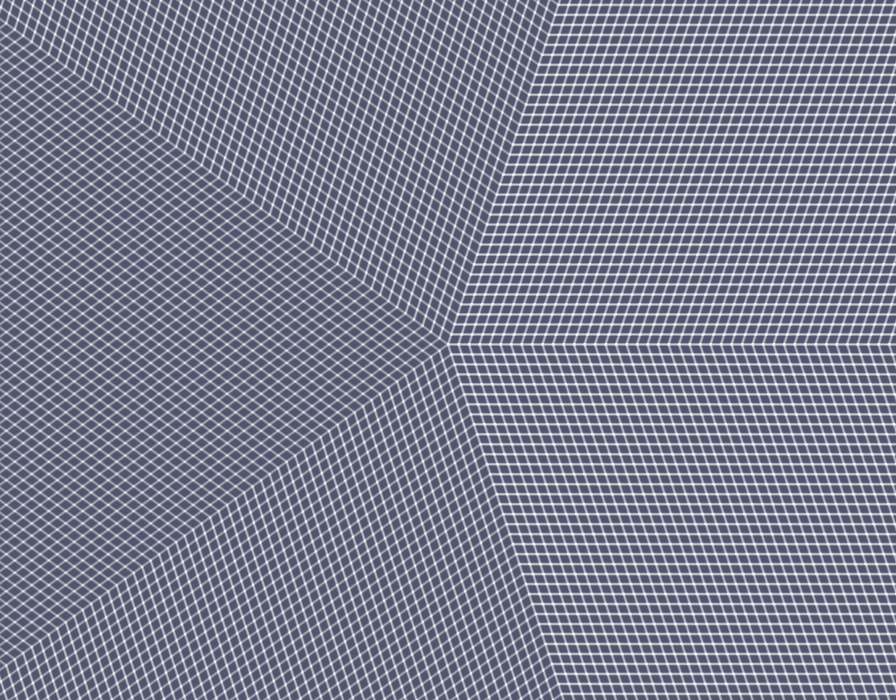
This pattern is drawn by a Shadertoy shader. Its source:

```glsl
// Five wedges of rhombic lattice meet at one point, like a faceted star.
// Each wedge uses the two rays that bound it as a skewed basis, and soft
// lines are drawn wherever one of the two lattice coordinates is whole.

const float WEDGE = 6.2831853 / 5.0;

vec2 direction(float angle) {
    return vec2(cos(angle), sin(angle));
}

float cross2(vec2 a, vec2 b) {
    return a.x * b.y - a.y * b.x;
}

// Soft line at every whole value of x; gap is the distance between lines
float gridLine(float x, float gap, float pixel) {
    float d = abs(fract(x + 0.5) - 0.5) * gap;
    return 1.0 - smoothstep(0.0, max(0.0031, pixel), d);
}

// Lines are brightest along the horizontal ray and fade towards the left
float rayBrightness(float angle) {
    return 0.63 + 0.15 * cos(angle);
}

void mainImage(out vec4 fragColor, in vec2 fragCoord) {
    float pixel = 1.0 / iResolution.y;
    vec2 p = (fragCoord - vec2(0.5, 0.508) * iResolution.xy) * pixel;

    // Rays bounding the wedge that holds this point
    float startAngle = floor(atan(p.y, p.x) / WEDGE) * WEDGE;
    float endAngle = startAngle + WEDGE;
    vec2 startRay = direction(startAngle);
    vec2 endRay = direction(endAngle);

    // Skewed coordinates, in rhombus sides
    float side = 0.015;
    float gap = side * sin(WEDGE);
    float u = cross2(p, endRay) / gap;
    float v = cross2(startRay, p) / gap;

    // Lines of constant u run along the end ray, those of v along the start
    float light = gridLine(u, gap, pixel) * rayBrightness(endAngle)
                + gridLine(v, gap, pixel) * rayBrightness(startAngle);

    vec3 slate = vec3(0.315, 0.335, 0.43);
    vec3 white = vec3(0.93, 0.935, 0.945);
    fragColor = vec4(mix(slate, white, min(light, 1.0)), 1.0);
}
```
